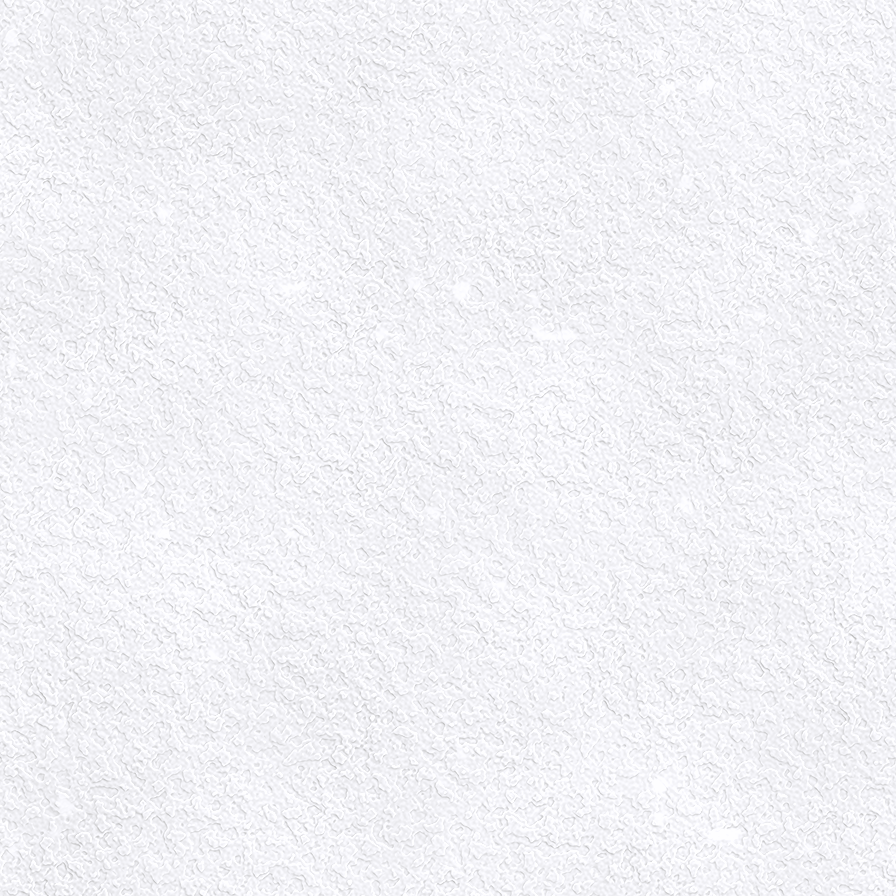
Write a WebGL 2 fragment shader that draws this texture.

```glsl
#version 300 es
precision highp float;
// Draws white rough plaster with thin wiggly crevices, fine grain, faint clouding and pale flecks.

uniform vec2 u_resolution;
out vec4 fragColor;

const vec2 LIGHT_DIRECTION = vec2(0.6, 0.8);
const float RELIEF_REACH = 0.0017;
const vec3 DARK_TINT = vec3(0.85, 0.85, 0.86);
const vec3 PALE_TINT = vec3(0.98, 0.98, 1.0);

float hash(vec2 cell) {
    vec3 q = fract(vec3(cell.xyx) * vec3(0.1031, 0.1030, 0.0973));
    q += dot(q, q.yzx + 33.33);
    return fract((q.x + q.y) * q.z);
}

vec2 gradientAt(vec2 cell) {
    float angle = 6.28318 * hash(cell);
    return vec2(cos(angle), sin(angle));
}

float gradientNoise(vec2 p) {
    vec2 cell = floor(p);
    vec2 f = p - cell;
    vec2 blend = f * f * f * (f * (f * 6.0 - 15.0) + 10.0);
    float a = dot(gradientAt(cell), f);
    float b = dot(gradientAt(cell + vec2(1, 0)), f - vec2(1, 0));
    float c = dot(gradientAt(cell + vec2(0, 1)), f - vec2(0, 1));
    float d = dot(gradientAt(cell + vec2(1, 1)), f - vec2(1, 1));
    return mix(mix(a, b, blend.x), mix(c, d, blend.x), blend.y);
}

// Octaves are turned so that their lattices never line up
float fbm(vec2 p, int octaves) {
    float sum = 0.0;
    float amplitude = 1.0;
    for (int i = 0; i < octaves; i++) {
        sum += amplitude * gradientNoise(p);
        p = mat2(1.6, 1.2, -1.2, 1.6) * p + 17.3;
        amplitude *= 0.5;
    }
    return sum;
}

// Rounded steps: flat plateaus joined by short steep edges
float terrace(float height) {
    float level = floor(height);
    return level + smoothstep(0.3, 0.7, height - level);
}

// Stepped ridges in x, fine grain in y
vec2 surface(vec2 p) {
    float ridges = terrace(2.1 * fbm(p * 48.0 + 31.0, 3));
    float grain = gradientNoise(mat2(0.8, 0.6, -0.6, 0.8) * p * 215.0 + 71.0);
    return vec2(ridges, grain);
}

// Shading of the surface: slopes facing the light and crests are bright, feet of steps are dark
float reliefShade(vec2 p, float reach, vec2 light) {
    vec2 right = surface(p + vec2(reach, 0));
    vec2 left = surface(p - vec2(reach, 0));
    vec2 above = surface(p + vec2(0, reach));
    vec2 below = surface(p - vec2(0, reach));
    vec2 facing = (left - right) * light.x + (below - above) * light.y;
    vec2 crest = surface(p) - 0.25 * (right + left + above + below);
    return dot(facing, vec2(0.050, 0.045)) + dot(crest, vec2(0.20, 0.12));
}

// Small smooth spots where the surface is worn flat
float fleckMask(vec2 p) {
    float spots = gradientNoise(p * 36.0 + 9.0) + 0.4 * gradientNoise(p * 7.0 + 53.0);
    return smoothstep(0.46, 0.62, spots);
}

void main() {
    vec2 p = gl_FragCoord.xy / min(u_resolution.x, u_resolution.y);

    // Broad clouding and uneven roughness
    float clouds = fbm(p * 4.0 + 5.0, 4);
    float roughness = 1.0 + 0.4 * fbm(p * 9.0 + 41.0, 2);
    float fleck = fleckMask(p);

    // Fine relief
    float relief = reliefShade(p, RELIEF_REACH, LIGHT_DIRECTION);
    relief *= roughness * (1.0 - 0.75 * fleck);

    // Tone, from shaded crevices to pale plaster
    float tone = 0.951 + 0.027 * clouds + relief + 0.04 * fleck;
    tone = clamp(tone, 0.74, 0.997);
    float paleness = (tone - DARK_TINT.r) / (PALE_TINT.r - DARK_TINT.r);
    fragColor = vec4(clamp(mix(DARK_TINT, PALE_TINT, paleness), 0.0, 1.0), 1.0);
}
```
